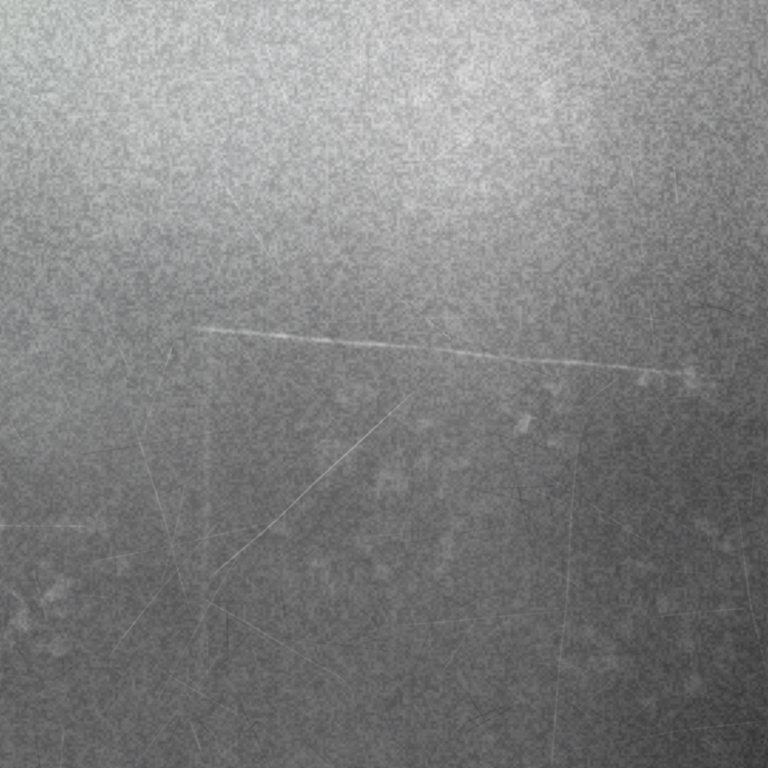
This texture is drawn by a three.js fragment shader. Its source:

```glsl
// Worn sheet of brushed grey metal: a soft light falling from the top,
// fine grain, cloudy mottling, and layers of hairline scratches and scuffs.
// Value noise makes grain and clouds; segment distances make the scratches.
#define GRAIN_SCALE 270.0
#define GRAIN_AMOUNT 0.17
#define CLOUD_AMOUNT 0.085
#define SCRATCH_COUNT 80
#define SCRATCH_WIDTH 0.0013
#define SCRATCH_LIGHT 0.055
#define FIBRE_CELLS 17.0
#define FIBRE_LIGHT 0.032
#define SCUFF_LIGHT 0.20
#define TOP_LIGHT 0.735
#define BOTTOM_LIGHT 0.405

varying vec2 vUv;

float hash(vec2 p) {
  vec3 q = fract(vec3(p.xyx) * 0.1031);
  q += dot(q, q.yzx + 33.33);
  return fract((q.x + q.y) * q.z);
}

float noise(vec2 p) {
  vec2 i = floor(p), f = fract(p);
  f = f * f * (3.0 - 2.0 * f);
  return mix(mix(hash(i), hash(i + vec2(1.0, 0.0)), f.x),
             mix(hash(i + vec2(0.0, 1.0)), hash(i + 1.0), f.x), f.y);
}

float fbm(vec2 p) {
  float sum = 0.0, gain = 0.5;
  for (int i = 0; i < 5; i++) {
    sum += gain * noise(p);
    p = mat2(1.6, 1.2, -1.2, 1.6) * p + 7.3;
    gain *= 0.5;
  }
  return sum;
}

// Soft line from a to b that fades towards both ends
float scratch(vec2 p, vec2 a, vec2 b, float width) {
  vec2 ab = b - a;
  float t = clamp(dot(p - a, ab) / dot(ab, ab), 0.0, 1.0);
  float d = length(p - a - ab * t) / width;
  return exp(-d * d) * smoothstep(0.0, 0.15, t) * smoothstep(1.0, 0.8, t);
}

float blob(vec2 p, vec2 centre, vec2 radius) {
  vec2 d = (p - centre) / radius;
  return exp(-dot(d, d));
}

// Broad light: bright top, dim foot, shaded right side
float sheetLight(vec2 p) {
  float rise = smoothstep(0.28, 0.98, p.y);
  float light = mix(BOTTOM_LIGHT, TOP_LIGHT, rise);
  light -= 0.03 * smoothstep(0.3, 0.0, p.y);
  light -= mix(0.10, 0.19, rise) * smoothstep(0.6, 1.03, p.x);
  light += 0.05 * blob(p, vec2(0.0, 0.48), vec2(0.25, 0.14));
  light -= 0.05 * blob(p, vec2(0.0, 0.76), vec2(0.16, 0.14));
  return light + 0.03 * blob(p, vec2(0.56, 0.82), vec2(0.25, 0.2));
}

// Long hairlines at random angles, one in four of them dark
float hairlines(vec2 p) {
  float sum = 0.0;
  for (int i = 0; i < SCRATCH_COUNT; i++) {
    float id = float(i) + 1.0;
    vec2 centre = vec2(hash(vec2(id, 3.0)), hash(vec2(id, 11.0)));
    float angle = 6.2832 * hash(vec2(id, 23.0));
    float reach = mix(0.03, 0.17, pow(hash(vec2(id, 37.0)), 2.0));
    vec2 arm = reach * vec2(cos(angle), sin(angle));
    float tone = hash(vec2(id, 51.0)) < 0.25 ? -0.7 : 0.4 + hash(vec2(id, 67.0));
    sum += tone * scratch(p, centre - arm, centre + arm, SCRATCH_WIDTH);
  }
  return sum;
}

// Short fibres, one per grid cell, reaching into neighbouring cells
float fibres(vec2 p) {
  vec2 g = p * FIBRE_CELLS, cell = floor(g);
  float sum = 0.0;
  for (int k = 0; k < 9; k++) {
    vec2 id = cell + vec2(mod(float(k), 3.0), floor(float(k) / 3.0)) - 1.0;
    vec2 centre = id + vec2(hash(id + 5.0), hash(id + 41.0));
    float angle = 6.2832 * hash(id + 83.0);
    vec2 arm = mix(0.3, 0.9, hash(id + 19.0)) * vec2(cos(angle), sin(angle));
    float tone = hash(id + 61.0) < 0.4 ? -1.0 : 1.0;
    sum += tone * scratch(g, centre - arm, centre + arm, SCRATCH_WIDTH * FIBRE_CELLS);
  }
  return sum;
}

// The few large marks: a ragged cross streak, diagonals and uprights
float deepMarks(vec2 p) {
  float streak = scratch(p, vec2(0.23, 0.576), vec2(0.56, 0.546), 0.0032);
  streak += 0.6 * scratch(p, vec2(0.5, 0.551), vec2(0.97, 0.506), 0.003);
  float lines = 0.75 * scratch(p, vec2(0.26, 0.235), vec2(0.56, 0.505), 0.0015);
  lines += 0.4 * scratch(p, vec2(0.25, 0.23), vec2(0.44, 0.12), 0.0015);
  lines += 0.35 * scratch(p, vec2(0.755, 0.45), vec2(0.715, -0.05), 0.0016);
  lines += 0.25 * scratch(p, vec2(0.275, 0.6), vec2(0.262, 0.05), 0.005);
  return streak * mix(0.35, 1.1, noise(p * 55.0)) + 0.8 * lines;
}

// Flaky pale rubs, cut to ragged edges by noise
float scuffs(vec2 p) {
  float area = blob(p, vec2(0.58, 0.542), vec2(0.05, 0.022));
  area += blob(p, vec2(0.86, 0.505), vec2(0.08, 0.025));
  area += 0.8 * blob(p, vec2(0.70, 0.47) + 0.2 * (p.y - 0.47), vec2(0.04, 0.035));
  area += 0.8 * blob(p, vec2(0.04, 0.17), vec2(0.05, 0.07));
  area += 0.6 * blob(p, vec2(0.02, 0.54), vec2(0.10, 0.018));
  area += 0.4 * smoothstep(0.62, 0.78, noise(p * 7.0 + 13.0));
  return area * smoothstep(0.48, 0.78, fbm(p * 38.0));
}

void main() {
  vec2 p = vUv;
  vec2 bent = p + 0.006 * (vec2(noise(p * 9.0), noise(p * 9.0 + 31.0)) - 0.5);
  float light = sheetLight(p);

  // Surface texture: mottling, grain and faint upright brushing
  float cloud = fbm(p * 5.0 + 2.0) - 0.48;
  float grain = 0.65 * noise(p * GRAIN_SCALE) + 0.35 * noise(p * GRAIN_SCALE * 0.47 + 9.0) - 0.5;
  float brushing = noise(p * vec2(150.0, 9.0)) - 0.5;
  light += CLOUD_AMOUNT * cloud + 0.02 * brushing * smoothstep(0.6, 0.2, p.y);
  light += GRAIN_AMOUNT * grain * mix(0.75, 1.2, smoothstep(0.3, 0.8, p.y));

  // Wear: scratches break up where the noise is low
  float wear = mix(0.3, 1.2, noise(p * 28.0));
  light += wear * (SCRATCH_LIGHT * hairlines(bent) + FIBRE_LIGHT * fibres(bent));
  light += SCUFF_LIGHT * (deepMarks(bent) + 0.75 * scuffs(p));

  // Near neutral grey, cool overall and slightly green at the upper left
  float green = blob(p, vec2(0.0, 1.0), vec2(0.25, 0.3));
  vec3 tint = mix(vec3(-0.001, 0.0, 0.004), vec3(-0.008, 0.010, 0.0), green);
  gl_FragColor = vec4(clamp(light + tint, 0.0, 1.0), 1.0);
}
```
